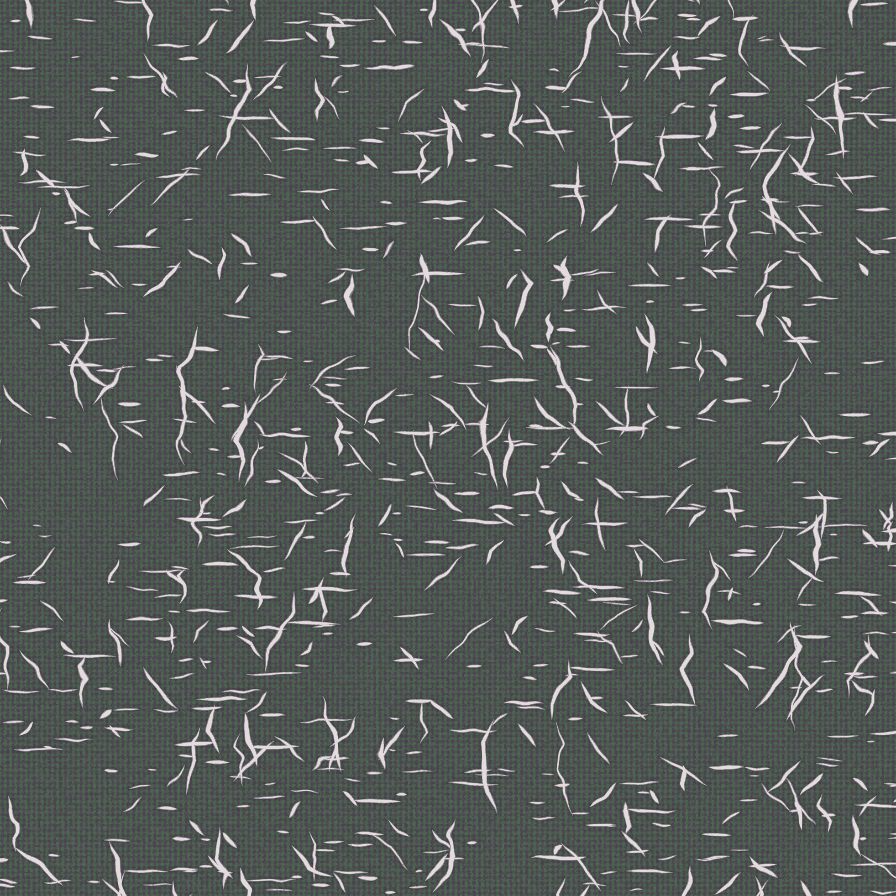
A WebGL 2 fragment shader for this texture:

```glsl
#version 300 es
precision highp float;
// Pale tapered fibres scattered in loose clusters over a green and mauve weave.
// Each fibre layer is a jittered grid of short polylines with its own heading;
// the weave is two crossed waves with grain, sorted into three tones.
uniform vec2 u_resolution;
out vec4 fragColor;

const float TAU = 6.2831853;
const vec3 NEUTRAL = vec3(0.31, 0.32, 0.31);
const vec3 GREEN = vec3(0.29, 0.39, 0.31);
const vec3 MAUVE = vec3(0.30, 0.27, 0.335);
const vec3 FIBRE = vec3(0.89, 0.86, 0.87);
const vec3 FRINGE = vec3(0.50, 0.42, 0.51);

float hash(vec2 p) {
    return fract(sin(dot(p, vec2(127.1, 311.7))) * 43758.5453);
}

float valueNoise(vec2 p) {
    vec2 i = floor(p), f = fract(p);
    f = f * f * (3.0 - 2.0 * f);
    float low = mix(hash(i), hash(i + vec2(1, 0)), f.x);
    float high = mix(hash(i + vec2(0, 1)), hash(i + vec2(1, 1)), f.x);
    return mix(low, high, f.y);
}

vec2 direction(float angle) {
    return vec2(cos(angle), sin(angle));
}

// Share of fibres kept around a point, so that they gather in clusters
float crowding(vec2 p) {
    return mix(0.45, 1.5, smoothstep(0.2, 0.8, valueNoise(p * 9.0 + 13.0)));
}

// Signed distance to a bent line that thins toward both ends
float fibreDistance(vec2 p, float heading, float bend, int joints,
                    float len, float radius, vec2 id) {
    vec2 start = -0.5 * len * direction(heading);
    float stepLen = len / float(joints);
    float nearest = 1.0;
    for (int i = 0; i < joints; i++) {
        float turn = bend * (2.0 * hash(id + float(i) * 3.7) - 1.0);
        vec2 dir = direction(heading + turn);
        float along = clamp(dot(p - start, dir), 0.0, stepLen);
        float t = (float(i) + along / stepLen) / float(joints);
        float taper = 1.0 - pow(abs(2.0 * t - 1.0), 3.0);
        nearest = min(nearest, length(p - start - dir * along) - radius * taper);
        start += dir * stepLen;
    }
    return nearest;
}

// Jittered grid of fibres; mirror is the chance of flipping the heading
float fibreLayer(vec2 p, float cells, float density, float heading, float spread,
                 float mirror, float bend, int joints, float maxLen,
                 float radius, float seed) {
    vec2 home = floor(p * cells);
    float nearest = 1.0;
    for (int y = -1; y <= 1; y++) {
        for (int x = -1; x <= 1; x++) {
            vec2 cell = home + vec2(x, y);
            vec2 id = cell + seed;
            vec2 centre = (cell + vec2(hash(id + 11.9), hash(id + 23.1))) / cells;
            if (hash(id + 5.3) > density * crowding(centre)) continue;
            float angle = heading + spread * (2.0 * hash(id + 31.7) - 1.0);
            if (hash(id + 41.3) < mirror) angle = -angle;
            float size = hash(id + 53.9);
            float len = maxLen * mix(0.25, 1.0, size * sqrt(size));
            float thick = radius * mix(0.55, 1.35, hash(id + 67.1));
            nearest = min(nearest,
                fibreDistance(p - centre, angle, bend, joints, len, thick, id));
        }
    }
    return nearest;
}

// Crossed threads with grain, split into mauve, neutral and green
vec3 weave(vec2 p, float grain) {
    float threads = 171.0;
    float tone = cos(TAU * p.x * threads) + 0.7 * cos(TAU * p.y * threads);
    tone += 1.1 * grain;
    vec3 col = mix(MAUVE, NEUTRAL, smoothstep(-0.95, -0.3, tone));
    col = mix(col, GREEN, smoothstep(0.15, 0.65, tone));
    return col + 0.03 * grain;
}

void main() {
    float extent = min(u_resolution.x, u_resolution.y);
    vec2 p = gl_FragCoord.xy / extent;
    float soft = max(0.0009, 0.7 / extent);
    float grain = hash(floor(p * 512.0) + 0.5) - 0.5;

    // Slight waviness along the fibres
    vec2 wobble = vec2(valueNoise(p * 70.0), valueNoise(p * 70.0 + 71.0)) - 0.5;
    vec2 q = p + wobble * vec2(0.006, 0.003);

    // Level strokes, short flecks, kinked diagonals and long upright strands
    float d = fibreLayer(q, 18.0, 0.85, 0.0, 0.03, 0.0, 0.04, 1, 0.062, 0.0017, 3.0);
    d = min(d, fibreLayer(q, 22.0, 0.5, 0.0, 0.08, 0.0, 0.15, 2, 0.036, 0.0013, 107.0));
    d = min(d, fibreLayer(q, 17.0, 0.85, -0.8, 0.12, 0.42, 0.3, 2, 0.07, 0.0019, 211.0));
    d = min(d, fibreLayer(q, 12.0, 0.75, 1.57, 0.2, 0.0, 0.6, 4, 0.12, 0.0023, 317.0));

    // Dim rim, mauve fringe broken by the grain, then the pale core
    vec3 col = weave(p, grain);
    col *= 1.0 - 0.16 * exp(-max(d, 0.0) / 0.002);
    float cover = 1.0 - smoothstep(-soft, soft, d);
    float fringe = 4.0 * cover * (1.0 - cover);
    col = mix(col, FIBRE, cover);
    col = mix(col, FRINGE, 0.65 * fringe * smoothstep(-0.2, 0.2, grain));
    fragColor = vec4(col, 1.0);
}
```
